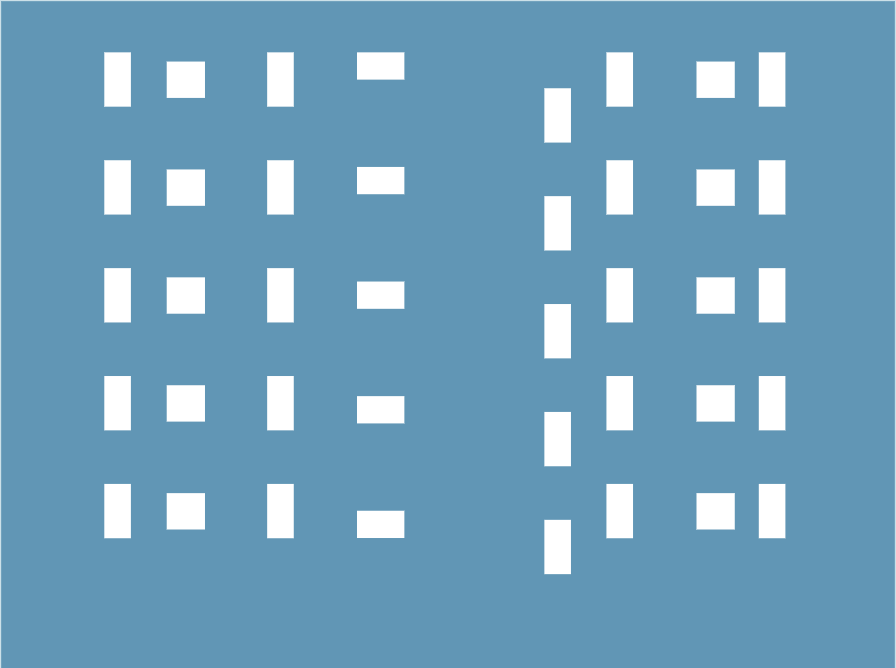
Give the GLSL for this pattern, as a Shadertoy shader.

```glsl
// Eight columns of five white blocks on a flat steel-blue field with a pale rim.

// Signed distance to an axis-aligned box
float boxDistance(vec2 p, vec2 halfSize) {
    vec2 d = abs(p) - halfSize;
    return length(max(d, 0.0)) + min(max(d.x, d.y), 0.0);
}

// Distance to the nearest block of a column; column = centre x, first row y, half size
float columnDistance(vec2 p, vec4 column, float pitch) {
    float row = clamp(round((p.y - column.y) / pitch), 0.0, 4.0);
    return boxDistance(p - column.xy - vec2(0.0, row * pitch), column.zw);
}

void mainImage(out vec4 fragColor, in vec2 fragCoord) {
    // Design space of 768 x 573 units, y running downward
    vec2 canvas = vec2(768.0, 573.0);
    vec2 p = fragCoord / iResolution.xy * canvas;
    p.y = canvas.y - p.y;
    float pixel = canvas.y / iResolution.y;

    vec4 columns[8] = vec4[8](
        vec4(100.8, 68.2, 11.4, 23.3),
        vec4(159.3, 68.4, 16.4, 15.6),
        vec4(240.4, 68.2, 11.4, 23.3),
        vec4(326.3, 56.6, 20.3, 11.7),
        vec4(478.0, 99.0, 11.4, 23.3),
        vec4(531.2, 68.2, 11.4, 23.3),
        vec4(613.4, 68.4, 16.4, 15.6),
        vec4(661.8, 68.2, 11.4, 23.3));

    // The column of wide blocks has a looser row spacing
    float blocks = 1e5;
    for (int i = 0; i < 8; i++) {
        float pitch = i == 3 ? 98.3 : 92.55;
        blocks = min(blocks, columnDistance(p, columns[i], pitch));
    }

    // Thin rim on the left, top and right edges
    float rim = min(min(p.x, canvas.x - p.x), p.y) - 1.0;

    vec3 color = vec3(0.38, 0.59, 0.71);
    color = mix(color, vec3(0.80, 0.88, 0.91), clamp(0.5 - rim / pixel, 0.0, 1.0));
    color = mix(color, vec3(1.0), clamp(0.5 - blocks / pixel, 0.0, 1.0));
    fragColor = vec4(color, 1.0);
}
```
